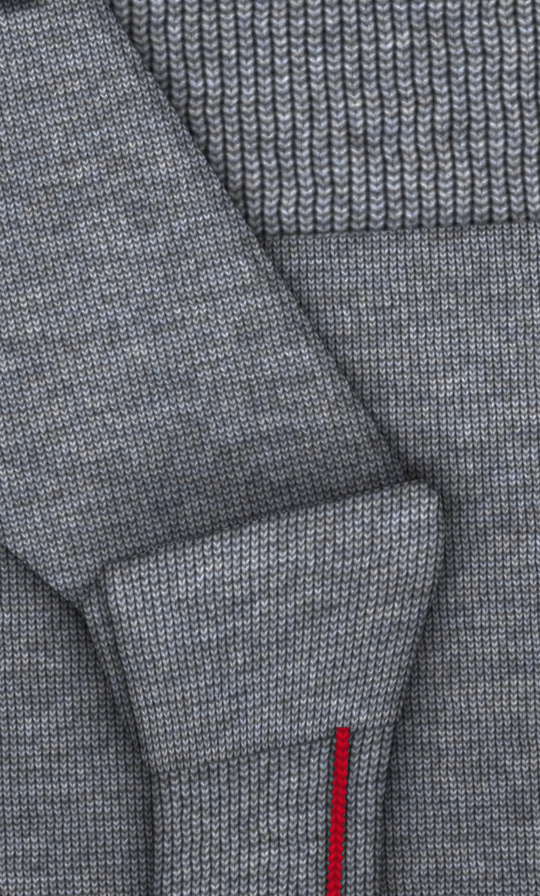
Reproduce this texture procedurally as a WebGL 2 fragment shader.

```glsl
#version 300 es
precision highp float;
// Folded grey knitwear: ribbed body, diagonal sleeve and a turned cuff with a red stripe.

#define STITCH vec2(0.0092, 0.0074)
#define RIB vec2(0.0195, 0.0105)
#define CUFF_STITCH vec2(0.0105, 0.0085)
#define CUFF_RIB vec2(0.0150, 0.0085)
#define SLEEVE_TILT 0.22
#define MARL 0.20
#define YARN_TINT vec3(0.975, 1.0, 1.065)
#define STRIPE_RED vec3(0.62, 0.03, 0.12)

uniform vec2 u_resolution;
out vec4 outColor;

const float TAU = 6.2831853;

// Cuff outline, clockwise from the left end of the fold
const vec2 CUFF[16] = vec2[16](
  vec2(.104, .349), vec2(.117, .370), vec2(.260, .413), vec2(.391, .448),
  vec2(.471, .466), vec2(.492, .447), vec2(.497, .414), vec2(.495, .368),
  vec2(.462, .264), vec2(.445, .193), vec2(.427, .102), vec2(.423, -.05),
  vec2(.172, -.05), vec2(.169, .134), vec2(.137, .193), vec2(.089, .323));

float hash(vec2 p) {
  vec3 q = fract(p.xyx * 0.1031);
  q += dot(q, q.yzx + 33.33);
  return fract((q.x + q.y) * q.z);
}

float noise(vec2 p) {
  vec2 i = floor(p), f = fract(p);
  f = f * f * (3.0 - 2.0 * f);
  return mix(mix(hash(i), hash(i + vec2(1, 0)), f.x),
             mix(hash(i + vec2(0, 1)), hash(i + vec2(1, 1)), f.x), f.y);
}

mat2 rotation(float a) { return mat2(cos(a), -sin(a), sin(a), cos(a)); }

float segmentDistance(vec2 p, vec2 a, vec2 b) {
  vec2 e = b - a, w = p - a;
  return length(w - e * clamp(dot(w, e) / dot(e, e), 0.0, 1.0));
}

float cuffDistance(vec2 p) {
  float d = 10.0, side = 1.0;
  for (int i = 0, j = 15; i < 16; j = i++) {
    vec2 a = CUFF[i], b = CUFF[j], e = b - a, w = p - a;
    d = min(d, segmentDistance(p, a, b));
    bvec3 c = bvec3(p.y >= a.y, p.y < b.y, e.x * w.y > e.y * w.x);
    if (all(c) || all(not(c))) side = -side;
  }
  return side * d;
}

// Brightness of V-shaped stitches; gap sets how deep the column grooves are
float knit(vec2 uv, vec2 size, float gap) {
  vec2 q = uv / size;
  q += 0.22 * (vec2(noise(q * 0.45), noise(q * 0.45 + 31.0)) - 0.5);
  float s = abs(fract(q.x) - 0.5);
  float row = q.y - 1.1 * s;
  float strand = 0.5 + 0.5 * cos(TAU * row);
  float groove = smoothstep(0.5, 0.25, s);
  float centre = smoothstep(0.0, 0.16, s);
  float h = 0.64 + 0.46 * strand;
  h *= mix(1.0, groove, gap) * mix(0.84, 1.0, centre);
  float stitchTone = hash(vec2(floor(q.x * 2.0), floor(row)));
  return h * (0.88 + 0.28 * stitchTone);
}

// Marled yarn: streaks along the rows plus fine fibres
vec3 yarn(vec2 uv, float tone, float stitches) {
  float streak = noise(uv * vec2(22.0, 125.0)) + 0.6 * noise(uv * vec2(60.0, 180.0) + 9.0) - 0.8;
  float fibre = noise(uv * 420.0) - 0.5;
  float light = tone * stitches * (1.0 + MARL * streak + 0.30 * fibre);
  float warmth = noise(uv * vec2(50.0, 140.0) + 70.0) - 0.5;
  return light * (YARN_TINT + warmth * vec3(0.07, 0.02, -0.07));
}

vec3 bodyColor(vec2 p, float sleeve, float cuff) {
  float hem = p.y - (0.733 + 0.065 * (p.x - 0.30));
  vec2 uv = rotation(0.05) * p;
  float rib = smoothstep(-0.003, 0.003, hem);
  float stitches = mix(knit(uv, STITCH, 0.50), knit(uv, RIB, 0.62), rib);
  float tone = mix(0.57, 0.60, rib);
  tone += 0.05 * exp(-pow((p.y - 0.60) / 0.12, 2.0)) * (1.0 - rib);
  tone -= 0.06 * smoothstep(0.45, 0.0, p.y);
  tone *= 1.0 - 0.38 * exp(-abs(hem - 0.004) / 0.005);
  tone *= 1.0 - 0.55 * exp(-max(sleeve, 0.0) / 0.016);
  tone *= 1.0 - 0.55 * exp(-max(cuff, 0.0) / 0.022);
  return yarn(uv, tone, stitches);
}

vec3 sleeveColor(vec2 p, float rightEdge, float sleeve, float cuff) {
  vec2 uv = rotation(SLEEVE_TILT) * p;
  float tone = 0.60 - 0.17 * exp(-pow((p.y - 0.455 - 0.10 * (p.x - 0.3)) / 0.065, 2.0)) * smoothstep(0.0, 0.25, p.x);
  tone *= 1.0 - 0.35 * exp(-max(cuff, 0.0) / 0.018);
  tone *= 1.0 - 0.25 * exp(-abs(rightEdge + 0.013) / 0.003);
  tone *= 1.0 - 0.30 * exp(sleeve / 0.006);
  tone *= 1.0 - 0.5 * smoothstep(0.05, 0.02, length((p - vec2(0.015, 1.01)) * vec2(1.0, 1.6)));
  return yarn(uv, tone, knit(uv, STITCH, 0.42));
}

vec3 cuffColor(vec2 p, float cuff, float aa) {
  float narrowing = mix(0.72, 1.0, smoothstep(0.08, 0.42, p.y));
  vec2 uv = vec2((p.x - 0.30) / narrowing, p.y - 0.21 * p.x);
  float hem = p.y - (0.134 + 0.214 * (p.x - 0.169));
  float rib = smoothstep(0.003, -0.003, hem);
  float stitches = mix(knit(uv, CUFF_STITCH, 0.50), knit(uv, CUFF_RIB, 0.55), rib);
  float fold = p.y - (0.345 + 0.24 * (p.x - 0.117));
  float tone = 0.57 + 0.07 * smoothstep(-0.08, 0.03, fold) - 0.03 * rib;
  tone *= 1.0 - 0.22 * exp(-abs(hem) / 0.005);
  tone *= 1.0 - 0.45 * exp(cuff / 0.009);
  tone *= 1.0 - 0.50 * exp(-segmentDistance(p, vec2(.111, .349), vec2(.156, .167)) / 0.006);
  vec3 color = yarn(uv, tone, stitches);
  // Red stripe with scalloped sides, sunk between two ribs
  float stripe = abs(p.x - (0.372 + 0.059 * p.y)) - 0.0072 - 0.0012 * cos(TAU * p.y / 0.0105);
  float below = smoothstep(0.188 + aa, 0.188 - aa, p.y);
  color *= 1.0 - 0.55 * below * exp(-max(stripe, 0.0) / 0.006);
  float red = below * smoothstep(aa, -aa, stripe);
  return mix(color, STRIPE_RED * (0.55 + 0.6 * knit(p, vec2(0.015, 0.0105), 0.3)), red);
}

void main() {
  vec2 p = gl_FragCoord.xy / u_resolution.y;
  float aa = 0.9 / u_resolution.y;
  float cuff = cuffDistance(p);
  float rightEdge = dot(p - vec2(0.117, 1.0), vec2(0.843, 0.537));
  float leftEdge = dot(p - vec2(0.0, 0.395), vec2(-0.655, -0.755));
  float lowerEnd = dot(p - vec2(0.1, 0.3), vec2(0.385, -0.923));
  float sleeve = max(max(rightEdge, leftEdge), lowerEnd);

  vec3 color = bodyColor(p, sleeve, cuff);
  color = mix(color, sleeveColor(p, rightEdge, sleeve, cuff), smoothstep(aa, -aa, sleeve));
  color = mix(color, cuffColor(p, cuff, aa), smoothstep(aa, -aa, cuff));
  outColor = vec4(clamp(color, 0.0, 1.0), 1.0);
}
```
